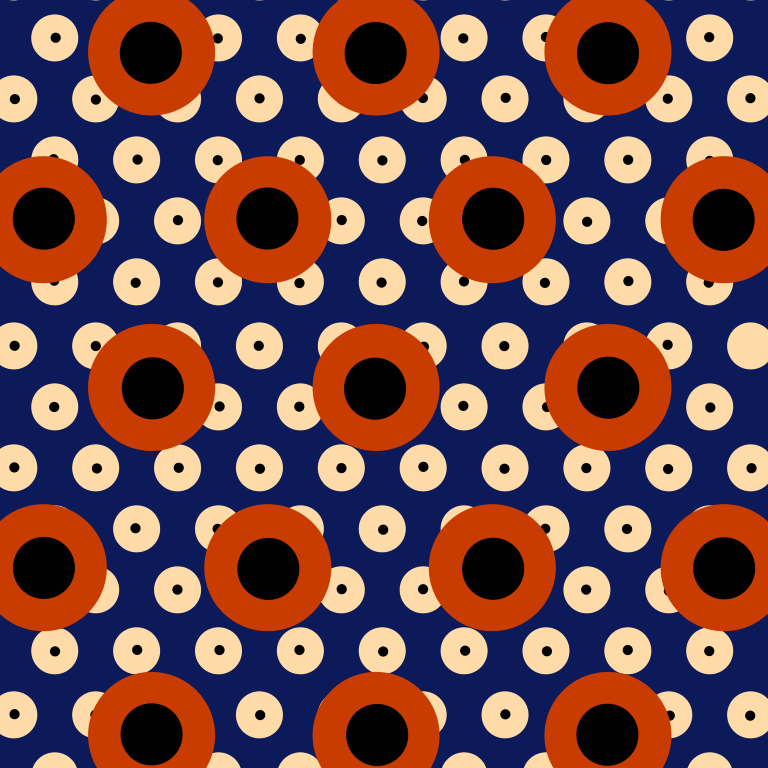
Give the GLSL for this pattern, as a Shadertoy shader.

```glsl
// Staggered orange rings with black cores over a lattice of cream dots on navy.

const vec3 NAVY   = vec3(0.047, 0.100, 0.350);
const vec3 ORANGE = vec3(0.785, 0.236, 0.003);
const vec3 CREAM  = vec3(0.995, 0.858, 0.660);
const vec3 BLACK  = vec3(0.004);

// Cream dots: groups of rows, with a slightly wider gap between groups
const vec2  DOT_ORIGIN   = vec2(0.0180, -0.0300);
const vec2  DOT_PITCH    = vec2(0.1066, 0.0794);
const float DOT_RADIUS   = 0.0306;
const float PUPIL_RADIUS = 0.0066;
const float GROUP_ROWS   = 6.0;
const float GROUP_GAP    = 0.0040;
const vec2  BLANK_DOT    = vec2(9.0, 6.0);  // column and row lacking a pupil

// Large rings: odd rows step left, and a seam widens one gap each way
const int   RING_ROWS   = 5;
const int   RING_COLS   = 4;
const vec2  RING_ORIGIN = vec2(0.1974, 0.0677);
const vec2  RING_PITCH  = vec2(0.2923, 0.2184);
const float RING_SHIFT  = -0.1410;
const vec2  RING_SEAM   = vec2(0.0096, 0.0163);
const float RING_RADIUS = 0.0827;
const float CORE_RADIUS = 0.0404;

const float JITTER = 0.0016;  // how far a black centre may drift
const float SOFT   = 1.3;     // edge width in pixels

vec2 hash2(vec2 cell) {
    vec3 q = fract(vec3(cell.xyx) * vec3(0.1031, 0.1030, 0.0973));
    q += dot(q, q.yzx + 33.33);
    return fract((q.xx + q.yz) * q.zy);
}

vec2 drift(vec2 cell) {
    return JITTER * (2.0 * hash2(cell + 17.0) - 1.0);
}

// Antialiased coverage of a disc centred on the origin of p
float disc(vec2 p, float radius) {
    float edge = 0.5 * SOFT / iResolution.y;
    return 1.0 - smoothstep(-edge, edge, length(p) - radius);
}

vec3 drawDots(vec3 color, vec2 p) {
    // Nearest row, counted through the groups
    float period = GROUP_ROWS * DOT_PITCH.y + GROUP_GAP;
    float y = p.y - DOT_ORIGIN.y;
    float group = floor((y + 0.5 * DOT_PITCH.y) / period);
    float localRow = min(round((y - group * period) / DOT_PITCH.y), GROUP_ROWS - 1.0);
    float row = group * GROUP_ROWS + localRow;

    // Nearest column, staggered by half a pitch on odd rows
    float x = p.x - DOT_ORIGIN.x - 0.5 * DOT_PITCH.x * mod(row, 2.0);
    float col = round(x / DOT_PITCH.x);

    vec2 cell = vec2(col, row);
    vec2 d = vec2(x - col * DOT_PITCH.x, y - group * period - localRow * DOT_PITCH.y);
    float hasPupil = step(0.5, distance(cell, BLANK_DOT));
    color = mix(color, CREAM, disc(d, DOT_RADIUS));
    return mix(color, BLACK, hasPupil * disc(d - drift(cell), PUPIL_RADIUS));
}

vec3 drawRings(vec3 color, vec2 p) {
    for (int row = 0; row < RING_ROWS; row++) {
        float odd = float(row % 2);
        for (int col = 0; col < RING_COLS; col++) {
            vec2 cell = vec2(col, row);
            vec2 center = RING_ORIGIN + RING_PITCH * cell;
            center.x += RING_SHIFT * odd;
            center += RING_SEAM * step(vec2(2.0 + odd, 3.0), cell);

            vec2 d = p - center;
            color = mix(color, ORANGE, disc(d, RING_RADIUS));
            color = mix(color, BLACK, disc(d - drift(cell + 40.0), CORE_RADIUS));
        }
    }
    return color;
}

void mainImage(out vec4 fragColor, in vec2 fragCoord) {
    // Canvas units, measured down from the top left
    vec2 p = vec2(fragCoord.x, iResolution.y - fragCoord.y) / iResolution.y;

    vec3 color = drawDots(NAVY, p);
    color = drawRings(color, p);
    fragColor = vec4(color, 1.0);
}
```
